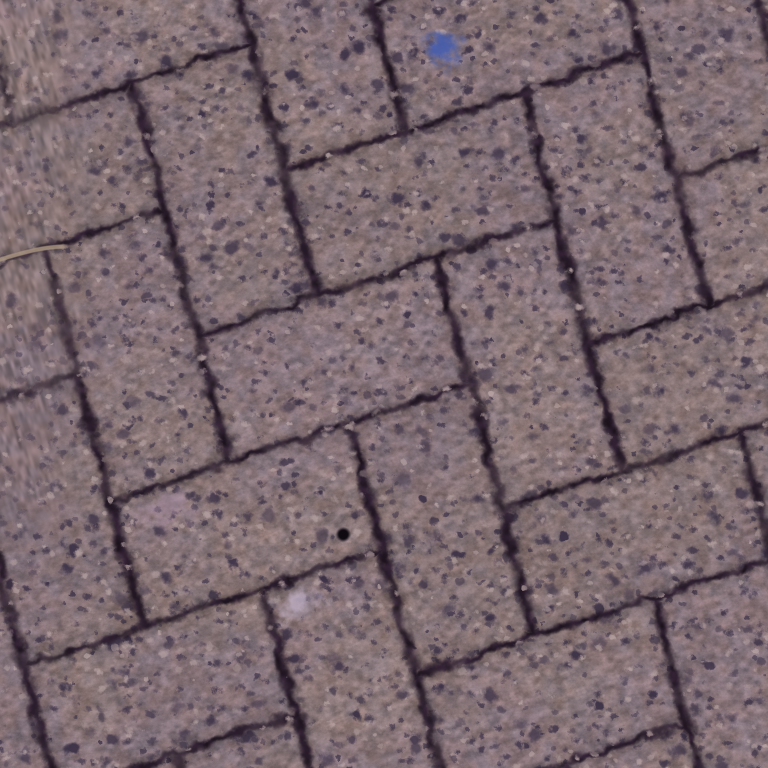
A three.js fragment shader for this texture:

```glsl
varying vec2 vUv;

#define ORIGIN vec2(0.2570, 0.5630)
#define ACROSS vec2(0.1556, 0.0510)
#define DOWN vec2(0.0427, -0.1645)
#define STEEP_JOINT 0.043
#define SHALLOW_JOINT 0.029
#define JOINT_WOBBLE 0.05
#define GRAIN 0.36
#define STONE vec3(0.530, 0.456, 0.482)
#define WARM_STONE vec3(0.522, 0.450, 0.455)
#define JOINT vec3(0.150, 0.100, 0.155)
#define FLECK vec3(0.225, 0.185, 0.270)
#define GRIT vec3(0.74, 0.66, 0.66)

float hash(vec2 p) {
  return fract(sin(dot(p, vec2(127.1, 311.7))) * 43758.5453);
}

float noise(vec2 p) {
  vec2 i = floor(p), f = fract(p);
  f = f * f * (3.0 - 2.0 * f);
  return mix(mix(hash(i), hash(i + vec2(1.0, 0.0)), f.x),
             mix(hash(i + vec2(0.0, 1.0)), hash(i + 1.0), f.x), f.y);
}

float fbm(vec2 p) {
  float sum = 0.0, amp = 0.5;
  for (int i = 0; i < 4; i++) {
    sum += amp * noise(p);
    p = mat2(1.6, 1.2, -1.2, 1.6) * p + 17.3;
    amp *= 0.5;
  }
  return sum;
}

// Scattered soft, ragged dots, one candidate per cell
float flecks(vec2 p, float density, float size) {
  vec2 cell = floor(p);
  float cover = 0.0;
  float ragged = (fbm(p * 2.6) - 0.47) * size * 2.4;
  for (int y = -1; y <= 1; y++) {
    for (int x = -1; x <= 1; x++) {
      vec2 c = cell + vec2(float(x), float(y));
      vec2 center = c + vec2(hash(c + 3.1), hash(c + 8.7));
      float radius = size * (0.4 + 0.6 * hash(c + 21.4));
      float dist = length((p - center) * vec2(1.0, 1.2)) + ragged;
      float disc = 1.0 - smoothstep(radius * 0.1, radius * 1.35, dist);
      cover = max(cover, disc * step(hash(c + 5.9), density) * (0.45 + 0.55 * hash(c + 13.0)));
    }
  }
  return cover;
}

float blot(vec2 p, vec2 center, vec2 radius) {
  float ragged = (fbm(p * 60.0) - 0.47) * 1.8;
  return 1.0 - smoothstep(0.1, 1.2, length((p - center) / radius) + ragged);
}

// Canvas position in brick widths, x across and y down
vec2 toPaving(vec2 uv) {
  vec2 p = uv - ORIGIN;
  float det = ACROSS.x * DOWN.y - ACROSS.y * DOWN.x;
  return vec2(p.x * DOWN.y - p.y * DOWN.x, ACROSS.x * p.y - ACROSS.y * p.x) / det;
}

void main() {
  vec2 uv = vUv;
  vec2 paving = toPaving(uv);
  vec2 wobble = vec2(fbm(uv * 55.0), fbm(uv * 55.0 + 50.0)) - 0.47;
  paving += wobble * JOINT_WOBBLE * 2.0;

  // Herringbone: each row steps through left, right, top, bottom halves
  vec2 cell = floor(paving), local = fract(paving);
  float part = mod(cell.x + cell.y, 4.0);
  vec2 shift = vec2(part == 1.0 ? 1.0 : 0.0, part == 3.0 ? 1.0 : 0.0);
  vec2 size = part < 2.0 ? vec2(2.0, 1.0) : vec2(1.0, 2.0);
  vec2 brick = cell - shift;
  local += shift;
  vec2 edge = min(local, size - local);

  // Worn, smeared strip along the left side
  float smear = 1.0 - smoothstep(0.04, 0.15, uv.x + 0.08 * (noise(uv * 9.0) - 0.5));
  smear *= smoothstep(0.22, 0.42, uv.y);

  // Stone tone and grain
  float patches = fbm(uv * 9.0 + 4.0);
  vec3 color = mix(STONE, WARM_STONE, smoothstep(0.35, 0.65, patches));
  color *= 0.98 + 0.04 * hash(brick + 2.0) + 0.12 * (patches - 0.47);
  vec2 slant = vec2(uv.x + 0.3 * uv.y, uv.y - 0.3 * uv.x);
  float grain = fbm(slant * vec2(105.0, 135.0)) - 0.47;
  float streak = noise(slant * vec2(230.0, 75.0)) + noise(slant * vec2(150.0, 100.0) + 5.0) - 1.0;
  color *= 1.0 + GRAIN * mix(grain * 1.6, streak * 0.8, smear);
  color += 0.05 * (noise(uv * 70.0 + 40.0) - 0.5) * vec3(0.6, 0.0, -0.6);

  // Dark and pale aggregate
  float dark = max(flecks(uv * 32.0, 0.42, 0.34), 0.85 * flecks(uv * 66.0 + 9.0, 0.4, 0.42));
  color = mix(color, FLECK, dark * (0.95 - 0.35 * smear));
  color = mix(color, GRIT, 0.75 * flecks(uv * 64.0 + 31.0, 0.24, 0.36));

  // Joints with broken rims, soft shoulders and loose grit
  float fray = 0.45 + 1.1 * fbm(uv * 60.0 + 7.0);
  vec2 width = vec2(STEEP_JOINT, SHALLOW_JOINT) * fray;
  vec2 lines = 1.0 - smoothstep(width * 0.1, width * 1.7, edge);
  float joint = max(lines.x, lines.y);
  float filled = 0.72 + 0.28 * smoothstep(0.25, 0.55, noise(uv * 42.0 + 90.0));
  float shoulder = 1.0 - smoothstep(0.0, 0.12, min(edge.x, edge.y));
  color *= 1.0 - 0.16 * shoulder;
  vec3 soil = JOINT * (0.7 + 0.7 * noise(uv * 130.0));
  color = mix(color, soil, joint * filled * (1.0 - 0.35 * smear));
  color = mix(color, GRIT, 0.9 * joint * flecks(uv * 46.0 + 70.0, 0.25, 0.32));

  // Stains, a pit and a stray straw
  color = mix(color, vec3(0.27, 0.36, 0.68), 0.9 * blot(uv, vec2(0.577, 0.938), vec2(0.025, 0.032)));
  color = mix(color, vec3(0.74, 0.68, 0.76), 0.8 * blot(uv, vec2(0.389, 0.217), vec2(0.028, 0.022)));
  color = mix(color, vec3(0.66, 0.56, 0.65), 0.6 * blot(uv, vec2(0.221, 0.338), vec2(0.035, 0.022)));
  float pit = length(uv - vec2(0.447, 0.304));
  color = mix(color, vec3(0.06, 0.04, 0.07), 1.0 - smoothstep(0.005, 0.011, pit));
  float straw = abs(uv.y - 0.662 - 0.017 * sin(uv.x * 18.0));
  straw = (1.0 - smoothstep(0.0015, 0.004, straw)) * (1.0 - smoothstep(0.08, 0.09, uv.x));
  color = mix(color, vec3(0.68, 0.60, 0.52), 0.8 * straw);

  gl_FragColor = vec4(color, 1.0);
}
```
